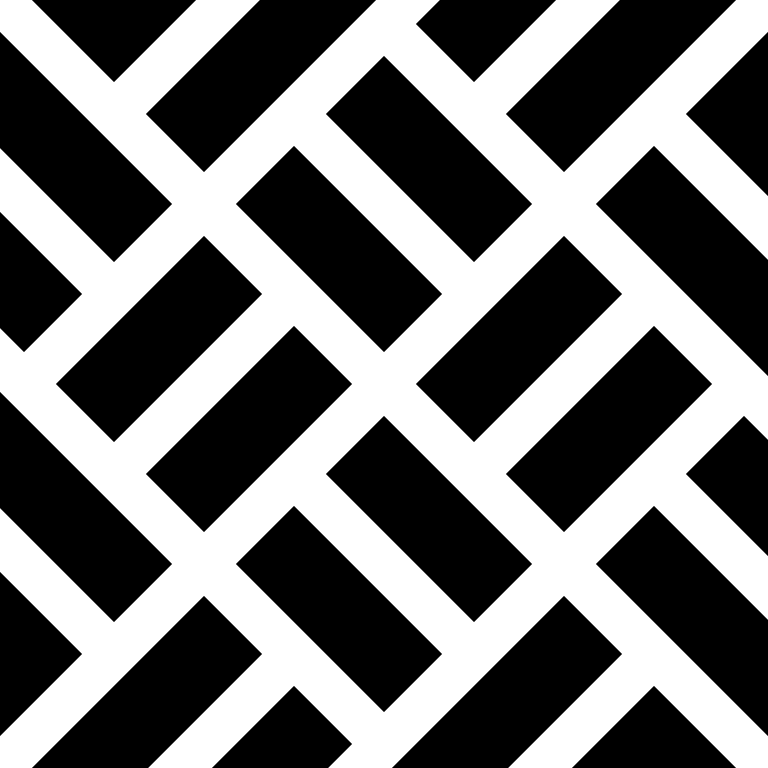
Give the GLSL for this pattern, as a Shadertoy shader.

```glsl
// Distance to the nearest multiple of a spacing
float lineDistance(float x, float spacing) {
    return abs(x - spacing * round(x / spacing));
}

void mainImage(out vec4 fragColor, in vec2 fragCoord) {
    vec2 p = fragCoord / iResolution.xy - 0.5;
    p.y = -p.y;

    // Diagonal axes: one unit is the side of a two-bar block
    vec2 block = vec2(p.x - p.y, p.x + p.y) / 0.46875;
    vec2 cell = floor(block);

    // Neighbouring blocks are split along alternating axes
    bool splitFirst = mod(cell.x + cell.y, 2.0) > 0.5;
    vec2 dist = vec2(lineDistance(block.x, splitFirst ? 0.5 : 1.0),
                     lineDistance(block.y, splitFirst ? 1.0 : 0.5));

    // Smooth-edged gaps of constant width
    float pixel = 1.41421 / (0.46875 * iResolution.y);
    vec2 gap = clamp(0.5 + (0.0885 - dist) / pixel, 0.0, 1.0);

    // Only outward-running gaps continue through the narrow border
    vec2 q = abs(p);
    if (max(q.x, q.y) > 0.46875) {
        bool corner = min(q.x, q.y) > 0.39;
        bool keepFirst = corner ? p.x * p.y > 0.0 : q.x > q.y;
        gap *= keepFirst ? vec2(1.0, 0.0) : vec2(0.0, 1.0);
    }

    fragColor = vec4(vec3(max(gap.x, gap.y)), 1.0);
}
```
